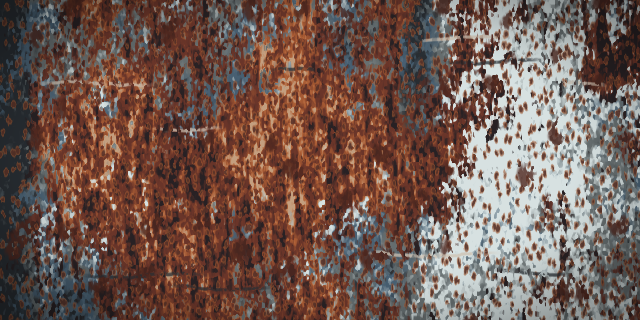
This texture is drawn by a WebGL 1 fragment shader. Its source:

```glsl
precision highp float;
// Weathered steel sheet: flaking pale and slate paint over streaked rust.
// Layered sines lay out the regions, stretched cellular noise makes the
// grain, drips and pits, and two colour ramps paint coating and rust.

uniform vec2 u_resolution;

const vec3 SOOT = vec3(0.15, 0.125, 0.135);
const vec3 DARK_RUST = vec3(0.40, 0.20, 0.155);
const vec3 ORANGE = vec3(0.66, 0.36, 0.20);
const vec3 TAN = vec3(0.74, 0.60, 0.48);
const vec3 NIGHT = vec3(0.15, 0.17, 0.19);
const vec3 SLATE = vec3(0.38, 0.41, 0.415);
const vec3 BLUE = vec3(0.27, 0.36, 0.43);
const vec3 PALE = vec3(0.81, 0.85, 0.85);

const vec2 FINE_SCALE = vec2(120.0, 75.0);
const vec2 MID_SCALE = vec2(48.0, 27.0);
const vec2 STREAK_SCALE = vec2(52.0, 5.0);
const vec2 PATCH_SCALE = vec2(11.0, 8.0);
const vec2 PIT_SCALE = vec2(36.0, 19.0);
const vec2 SORE_SCALE = vec2(5.0, 4.0);
const float COAT_LEVEL = -0.15;
const float RUST_LEVEL = 0.52;
const float EDGE_SOFTNESS = 0.09;
const float VIGNETTE = 0.38;
const int SCRATCHES = 10;

vec2 hash2(vec2 p) {
  return fract(sin(vec2(dot(p, vec2(127.1, 311.7)), dot(p, vec2(269.5, 183.3)))) * 43758.55);
}

// Cellular noise: x = nearest distance, y = softly blended cell value
vec2 cells(vec2 p) {
  vec2 base = floor(p), f = fract(p);
  float nearest = 4.0, total = 0.0, weights = 0.0;
  for (int j = -1; j <= 1; j++) {
    for (int i = -1; i <= 1; i++) {
      vec2 cell = vec2(float(i), float(j));
      vec2 h = hash2(base + cell);
      vec2 d = cell + h - f;
      float d2 = dot(d, d);
      float w = exp(-9.0 * d2) + 1e-6;
      nearest = min(nearest, d2);
      total += w * hash2(base + cell + 57.0).x;
      weights += w;
    }
  }
  return vec2(sqrt(nearest), total / weights);
}

// Signed cell value around zero
float mottle(vec2 p) { return cells(p).y - 0.5; }

// Layered, bent sines for broad regions
float waves(vec2 p) {
  float sum = 0.0, amp = 0.5;
  for (int i = 0; i < 5; i++) {
    p = mat2(0.8, 0.6, -0.6, 0.8) * p + 1.9;
    sum += amp * sin(p.x + 1.6 * sin(p.y));
    p *= 1.8;
    amp *= 0.6;
  }
  return sum;
}

float bump(float x, float center, float width) {
  float d = (x - center) / width;
  return exp(-d * d);
}

vec3 ramp(vec3 a, vec3 b, vec3 c, float t) {
  return mix(mix(a, b, smoothstep(0.05, 0.42, t)), c, smoothstep(0.46, 0.8, t));
}

void main() {
  vec2 p = gl_FragCoord.xy / u_resolution.y;

  // Grain at several sizes
  float fine = mottle(p * FINE_SCALE);
  float mid = mottle(p * MID_SCALE + 13.0);
  float streak = mottle(p * STREAK_SCALE + 31.0);
  float drip = mottle(p * vec2(110.0, 17.0) + 71.0);
  vec2 bent = p + 0.02 * vec2(fine + mid, mid + streak);
  float flake = mottle(bent * PATCH_SCALE + 5.0);
  float broad = waves(p * vec2(5.0, 4.5) + 2.0);

  // Regions: pale right side, slate column, rust column, sooty left edge
  float right = smoothstep(1.26, 1.42, p.x + 0.05 * broad) * (1.0 - 0.45 * smoothstep(1.78, 1.95, p.x));
  float slateColumn = bump(p.x, 1.32, 0.08) * smoothstep(0.35, 0.6, p.y);
  float rustColumn = bump(p.x, 0.94, 0.1);
  float edge = 1.0 - smoothstep(0.03, 0.14, p.x + 0.05 * flake);
  float corner = smoothstep(1.72, 1.92, p.x) * smoothstep(0.65, 0.85, p.y);

  // Bare rust, darker to lighter
  float rustTone = RUST_LEVEL + 0.45 * streak + 0.3 * drip + 0.55 * fine + 0.4 * mid
    + 0.16 * waves(p * vec2(6.0, 3.0) + 9.0) - 0.2 * corner - 0.25 * edge;
  vec3 rust = ramp(SOOT, DARK_RUST, ORANGE, rustTone);
  rust = mix(rust, TAN, smoothstep(0.68, 0.9, rustTone - 0.06 * rustColumn));

  // Remaining coating, slate to pale
  float coatTone = 0.36 + 0.4 * right - 0.25 * slateColumn - 0.35 * edge
    + 0.45 * fine + 0.3 * mid + 0.25 * flake + 0.12 * waves(p * 7.0 + 4.0);
  vec3 slate = mix(SLATE, BLUE, smoothstep(0.0, 0.35, flake + 0.5 * mid));
  vec3 coat = ramp(NIGHT, slate, PALE, coatTone);

  float cover = COAT_LEVEL + 0.36 * right + 0.3 * slateColumn - 0.28 * rustColumn
    + 0.5 * edge - 0.4 * corner + 0.36 * broad
    + 0.3 * flake + 0.3 * streak + 0.22 * drip + 0.4 * fine + 0.35 * mid;
  vec3 color = mix(rust, coat, smoothstep(-EDGE_SOFTNESS, EDGE_SOFTNESS, cover));

  // Small drawn-out pits with an orange rim, and larger sores
  float pit = cells(p * PIT_SCALE + 0.25 * vec2(fine, drip)).x - 0.14 * mid;
  color = mix(color, ORANGE * 0.9, 0.65 * (1.0 - smoothstep(0.17, 0.3, pit)));
  color = mix(color, mix(SOOT, DARK_RUST, 0.6), 0.8 * (1.0 - smoothstep(0.07, 0.2, pit)));
  float sore = cells(bent * SORE_SCALE + 3.0).x + 0.12 * mid + 0.1 * fine;
  color = mix(color, DARK_RUST * 0.75, 0.8 * (1.0 - smoothstep(0.07, 0.15, sore)));

  // Broken horizontal scrapes, alternately pale and dark
  for (int i = 0; i < SCRATCHES; i++) {
    float k = float(i);
    vec2 h = hash2(vec2(k, 4.7));
    vec2 d = p - vec2(2.0 * h.x, 0.08 + 0.84 * h.y);
    float reach = 0.08 + 0.16 * fract(k * 0.618);
    d.y += 0.006 * sin(d.x * 17.0 + k) + 0.006 * mid;
    float line = (1.0 - smoothstep(0.002, 0.008, abs(d.y))) * (1.0 - smoothstep(0.6 * reach, reach, abs(d.x)));
    vec3 tint = mix(mix(PALE, TAN, 0.5), NIGHT, mod(k, 2.0));
    color = mix(color, tint, line * smoothstep(-0.3, 0.1, fine + 0.6 * mid) * 0.75);
  }

  // Darkened borders
  vec2 q = abs(p / vec2(u_resolution.x / u_resolution.y, 1.0) * 2.0 - 1.0);
  color *= 1.04 - VIGNETTE * smoothstep(0.75, 1.4, length(q));
  gl_FragColor = vec4(color, 1.0);
}
```
